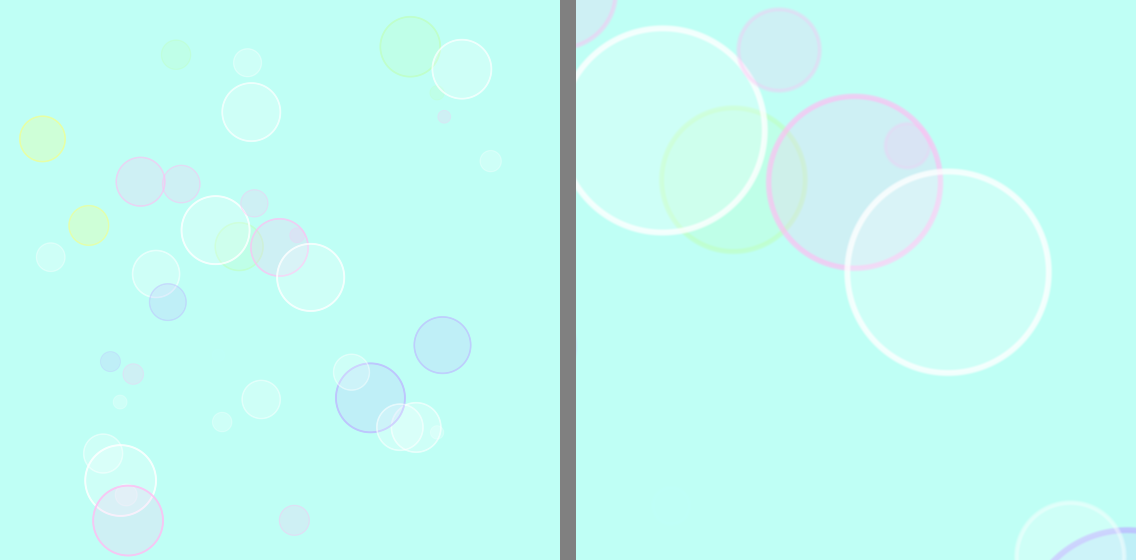
Left: the whole. Right: its middle third, enlarged.
A three.js fragment shader for this background:

```glsl
// Translucent pastel bubbles with thin bright rims scattered on pale aqua.
#define BUBBLES 38
#define SEED 7.0
#define MIN_RADIUS 0.009
#define MAX_RADIUS 0.064
#define SIZE_BIAS 1.3
#define SPREAD 0.86
#define FILL_ALPHA 0.23
#define RIM_ALPHA 0.82
#define RIM_HALF_WIDTH 0.0018
#define EDGE_SOFTNESS 0.001
#define BACKGROUND vec3(0.75, 1.0, 0.96)

varying vec2 vUv;

// Two random values from one number, without sine.
vec2 hash2(float n) {
  vec3 p = fract(vec3(n) * vec3(0.1031, 0.1030, 0.0973));
  p += dot(p, p.yzx + 33.33);
  return fract((p.xx + p.yz) * p.zy);
}

// Tint by share: mostly white, then pink, yellow, green, blue and faint aqua.
vec3 bubbleTint(float pick) {
  if (pick < 0.46) return vec3(1.0);
  if (pick < 0.68) return vec3(1.0, 0.74, 0.95);
  if (pick < 0.77) return vec3(1.0, 1.0, 0.45);
  if (pick < 0.85) return vec3(0.75, 1.0, 0.74);
  if (pick < 0.93) return vec3(0.74, 0.73, 1.0);
  return vec3(0.75, 1.0, 0.985);
}

// Offset to the nearest copy of a centre on the wrapping canvas.
vec2 wrappedOffset(vec2 p, vec2 centre) {
  return fract(p - centre + 0.5) - 0.5;
}

void main() {
  vec3 colour = BACKGROUND;

  for (int i = 0; i < BUBBLES; i++) {
    float id = float(i) + 1.0;

    // Even sequences keep the mix of sizes and tints balanced.
    float size = pow(fract(id * 0.5698), SIZE_BIAS);
    vec3 tint = bubbleTint(fract(id * 0.7549));
    vec2 centre = 0.5 + (hash2(id * 17.31 + SEED) - 0.5) * SPREAD;

    float radius = mix(MIN_RADIUS, MAX_RADIUS, size);
    float dist = length(wrappedOffset(vUv, centre)) - radius;

    // Flat fill
    float fill = 1.0 - smoothstep(-EDGE_SOFTNESS, EDGE_SOFTNESS, dist);
    colour = mix(colour, tint, fill * FILL_ALPHA);

    // Rim, stronger and wider on larger bubbles
    float halfWidth = RIM_HALF_WIDTH * mix(0.5, 1.0, size);
    float rim = 1.0 - smoothstep(halfWidth - EDGE_SOFTNESS, halfWidth + EDGE_SOFTNESS, abs(dist));
    colour = mix(colour, tint, rim * RIM_ALPHA * mix(0.2, 1.0, size));
  }

  gl_FragColor = vec4(colour, 1.0);
}
```
